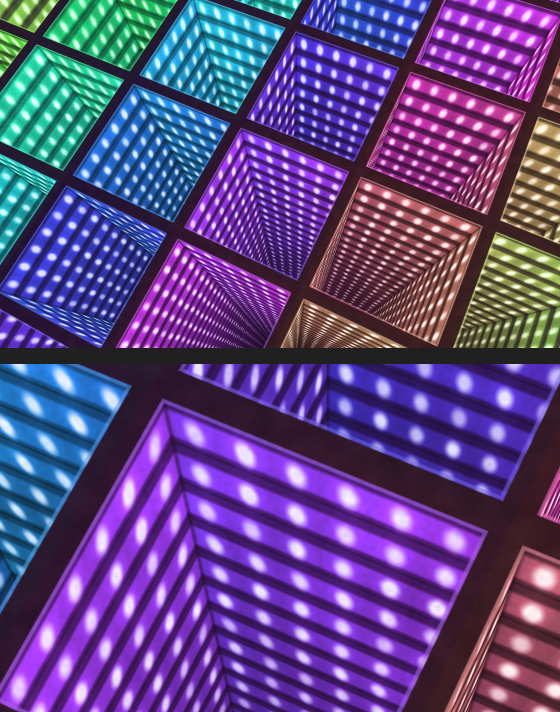
Top: the whole. Bottom: its middle third, enlarged.
This pattern is drawn by a Shadertoy shader. Its source:

```glsl
vec2 hash2(vec2 p) {
    vec3 v = fract(p.xyx * vec3(0.1031, 0.103, 0.0973));
    v += dot(v, v.yzx + 33.33);
    return fract((v.xx + v.yz) * v.zy);
}

float gradientNoise(vec2 p) {
    vec2 i = floor(p), f = p - i;
    vec2 u = f * f * f * (f * (f * 6.0 - 15.0) + 10.0);
    vec2 o = vec2(0.0, 1.0);
    float a = dot(hash2(i) * 2.0 - 1.0, f);
    float b = dot(hash2(i + o.yx) * 2.0 - 1.0, f - o.yx);
    float c = dot(hash2(i + o.xy) * 2.0 - 1.0, f - o.xy);
    float d = dot(hash2(i + 1.0) * 2.0 - 1.0, f - 1.0);
    return mix(mix(a, b, u.x), mix(c, d, u.x), u.y);
}

vec3 hueColor(float h) {
    return clamp(abs(fract(h + vec3(0.0, 2.0, 1.0) / 3.0) * 6.0 - 3.0) - 1.0, 0.0, 1.0);
}

// Perspective from the canvas to floor coordinates, one unit per tile
vec2 toFloor(vec2 p) {
    mat3 view = mat3(0.286, 0.112, -0.055,
                     -0.216, 0.269, -0.07,
                     0.685, 0.347, 1.0);
    vec3 q = inverse(view) * vec3(p.x, 1.0 - p.y, 1.0);
    return q.xy / q.z;
}

// Rainbow across the floor, turning faster on the warm side
float tileHue(vec2 t) {
    float warmSide = max(t.x, 0.0);
    return 0.735 + 0.15 * t.x + 0.05 * t.y + 0.1 * warmSide + 0.045 * t.y * min(warmSide, 1.0);
}

vec3 mirrorFloor(vec2 p) {
    vec2 q = toFloor(p);
    vec2 id = floor(q), f = q - id;
    float edge = 0.5 - max(abs(f.x - 0.5), abs(f.y - 0.5));

    // Follow the view ray down the shaft to the first wall
    vec2 ray = q - vec2(1.2, 1.5);
    vec2 reach = (mix(vec2(0.05), vec2(0.95), step(0.0, ray)) - f) / ray;
    bool sideWall = reach.x < reach.y;
    float depth = max(min(reach.x, reach.y), 0.0);
    vec2 hit = f + ray * depth;
    float along = ((sideWall ? hit.y : hit.x) - 0.05) / 0.9 * 6.0;
    float row = depth / 0.078;
    float fade = exp(-row * 0.06);

    // Pale warm tiles, vivid cool tiles, dimmer magenta ones
    float hue = tileHue(id + 0.2 * (f - 0.5)) + 0.08 * (fade - 0.8) + (sideWall ? 0.015 : -0.01);
    float warm = 1.0 - smoothstep(0.07, 0.22, abs(fract(hue + 0.42) - 0.5));
    float cool = 1.0 - smoothstep(0.12, 0.22, abs(hue - 0.47));
    float magenta = 1.0 - smoothstep(0.04, 0.12, abs(hue - 0.88));
    vec3 tint = mix(vec3(1.0), hueColor(hue), mix(0.76, 0.45, warm) + 0.07 * cool);
    float shine = (1.0 - 0.2 * warm - 0.16 * magenta) * (0.96 + 0.14 * hash2(id + 40.0).x);
    shine *= 1.0 + 0.3 * gradientNoise(q * 5.0);

    // Lit strips separated by dark reflections
    vec2 cell = vec2(along + 0.12 * gradientNoise(vec2(row * 0.6, id.x * 3.7 + id.y)), row);
    vec2 g = fract(cell) - 0.5;
    float strip = 1.0 - smoothstep(0.24, 0.36, abs(g.y + 0.04));
    strip = mix(strip, 0.45, smoothstep(8.0, 20.0, row));
    float groove = 1.0 - smoothstep(0.02, 0.06, abs(g.y - 0.4));
    float seam = smoothstep(0.0, 0.1, min(along, 6.0 - along));
    vec3 col = tint * mix(0.29 + 0.14 * cool, 0.74, strip) * (1.0 - 0.35 * groove) * fade;
    col *= shine * mix(0.5, 1.0, seam);
    col += mix(mix(vec3(0.11, 0.035, 0.13), vec3(0.1, 0.055, 0.05), warm), vec3(0.02, 0.07, 0.08), cool);

    // Lamps with a white core and a tinted halo
    float power = (0.75 + 0.4 * hash2(floor(cell) + id * 17.0).y) * exp(-row * 0.045);
    float core = 1.0 - smoothstep(0.07, 0.28, length(g * vec2(1.0, 0.75)));
    float halo = exp(-dot(g * g, vec2(14.0, 8.0)));
    col += tint * halo * 0.32 * power * shine;
    col = mix(col, mix(tint, vec3(1.0), 0.85), clamp(core * power * 1.15, 0.0, 1.0));

    // Dark frame with a thin lit rim, browner toward the warm side
    float rim = 1.0 - smoothstep(0.003, 0.009, abs(edge - 0.05));
    col = mix(col, mix(tint, vec3(1.0), 0.25) * 0.9, rim * 0.6);
    vec3 frame = mix(vec3(0.13, 0.06, 0.16), vec3(0.19, 0.09, 0.11), smoothstep(-1.0, 1.2, q.x));
    frame = (frame + tint * 0.04) * (1.0 + 0.2 * gradientNoise(q * 14.0));
    return mix(frame, col, smoothstep(0.042, 0.048, edge));
}

void mainImage(out vec4 fragColor, in vec2 fragCoord) {
    // Average a 3 by 3 grid of samples
    vec3 sum = vec3(0.0);
    for (int i = 0; i < 9; i++) {
        vec2 offset = (vec2(i % 3, i / 3) - 1.0) / 3.0;
        sum += mirrorFloor((fragCoord + offset) / iResolution.y);
    }
    vec3 col = sum / 9.0;
    col *= 1.0 + 0.1 * gradientNoise(fragCoord / iResolution.y * 150.0);
    fragColor = vec4(clamp(col, 0.0, 1.0), 1.0);
}
```
